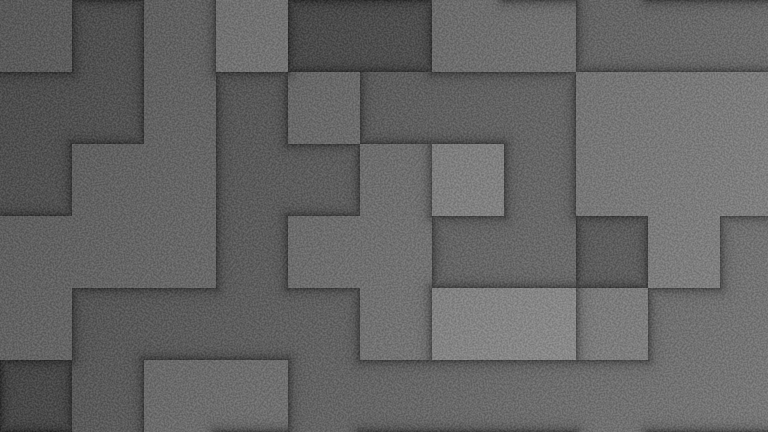
This background is drawn by a WebGL 1 fragment shader. Its source:

```glsl
precision highp float;

uniform vec2 u_resolution;

// Layout, in units of the canvas height
const float ROWS = 6.0;
const vec2 LAYOUT_STRETCH = vec2(0.37, 0.83);
const vec2 LAYOUT_SEED = vec2(13.3, 7.6);
const float MEAN_LEVEL = 1.9;
const float LEVEL_SPREAD = 2.6;
const float LEVEL_JITTER = 1.4;
const float TOP_LEVEL = 3.0;

// Tones
const float BASE_TONE = 0.235;
const float LEVEL_STEP = 0.055;
const vec2 LIGHT_SLOPE = vec2(0.073, -0.05);

// Shadows and grain
const float SHADOW_STRENGTH = 0.4;
const float SHADOW_WIDTH = 0.011;
const float GRAIN_FREQUENCY = 230.0;
const float GRAIN_STRENGTH = 0.11;

float hash(vec2 p) {
  vec3 q = fract(p.xyx * vec3(0.1031, 0.1030, 0.0973));
  q += dot(q, q.yzx + 33.33);
  return fract((q.x + q.y) * q.z);
}

float cornerSlope(vec2 corner, vec2 offset) {
  float angle = 6.28319 * hash(corner);
  return dot(vec2(cos(angle), sin(angle)), offset);
}

float gradientNoise(vec2 p) {
  vec2 i = floor(p);
  vec2 f = p - i;
  vec2 w = f * f * f * (f * (f * 6.0 - 15.0) + 10.0);
  vec2 e = vec2(1.0, 0.0);
  float low = mix(cornerSlope(i, f), cornerSlope(i + e.xy, f - e.xy), w.x);
  float high = mix(cornerSlope(i + e.yx, f - e.yx),
                   cornerSlope(i + e.xx, f - e.xx), w.x);
  return mix(low, high, w.y);
}

// Whole-numbered height of a tile; wide noise joins neighbours into slabs
float tileLevel(vec2 cell) {
  float slab = gradientNoise(cell * LAYOUT_STRETCH + LAYOUT_SEED);
  float jitter = hash(cell + 41.0) - 0.5;
  float level = MEAN_LEVEL + LEVEL_SPREAD * slab + LEVEL_JITTER * jitter;
  return clamp(floor(level), 0.0, TOP_LEVEL);
}

// Distance from p to a tile, zero inside it
float tileDistance(vec2 p, vec2 cell) {
  vec2 outside = abs(p * ROWS - cell - 0.5) - 0.5;
  return length(max(outside, 0.0)) / ROWS;
}

void main() {
  vec2 p = gl_FragCoord.xy / u_resolution.y;
  float pixel = 1.0 / u_resolution.y;
  vec2 cell = floor(p * ROWS);
  float ownLevel = tileLevel(cell);
  float level = ownLevel;
  float shadow = 0.0;
  float cover = 0.0;

  // Higher neighbours cast soft shadows and overlap with smoothed edges
  for (int y = -1; y <= 1; y++) {
    for (int x = -1; x <= 1; x++) {
      vec2 neighbour = cell + vec2(float(x), float(y));
      float other = tileLevel(neighbour);
      if (other > ownLevel) {
        float d = tileDistance(p, neighbour);
        float edge = clamp(1.0 - 2.0 * d / pixel, 0.0, 1.0);
        level = max(level, mix(ownLevel, other, edge));
        cover = max(cover, edge);
        shadow = max(shadow, exp(-d / SHADOW_WIDTH));
      }
    }
  }

  // Slanted light over the stepped tiles
  float tone = BASE_TONE + LEVEL_STEP * level;
  tone += dot(LIGHT_SLOPE, vec2(p.x, p.y - 1.0));
  tone *= 1.0 - SHADOW_STRENGTH * shadow * (1.0 - cover);

  // Fine grain on a turned lattice
  vec2 turned = mat2(0.8, 0.6, -0.6, 0.8) * p;
  tone += GRAIN_STRENGTH * gradientNoise(turned * GRAIN_FREQUENCY);

  gl_FragColor = vec4(vec3(tone), 1.0);
}
```
